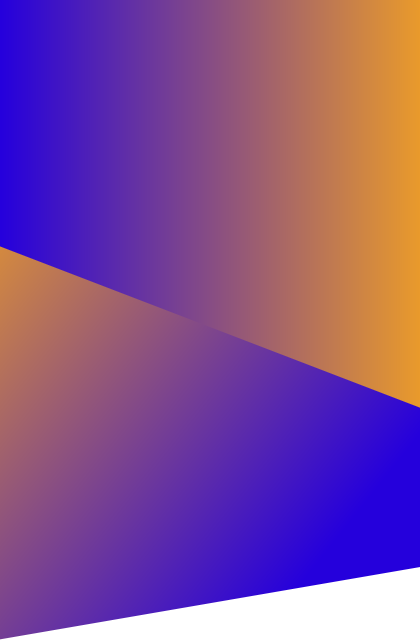
Give the GLSL for this background, as a Shadertoy shader.

```glsl
// Two slanted blue-to-orange gradient panels above a white wedge.

const vec3 BLUE   = vec3(0.147, 0.0, 0.863);
const vec3 ORANGE = vec3(0.914, 0.604, 0.170);
const vec3 WHITE  = vec3(1.0);

// Edge heights at the left and right sides, in canvas heights
const vec2 DIVIDER_ENDS = vec2(0.615, 0.363);
const vec2 WEDGE_ENDS   = vec2(0.001, 0.114);

// Horizontal ramp of the upper panel: start and end in canvas widths
const vec2 UPPER_RAMP = vec2(0.005, 1.0);

// Diagonal ramp of the lower panel: orange amount at the divider's
// left end, and its change across the canvas width and height
const float LOWER_START = 0.89;
const vec2  LOWER_SLOPE = vec2(-0.658, 0.797);

// Smooth coverage of the area above a straight edge
float aboveEdge(vec2 uv, vec2 ends) {
    float rise = (ends.y - ends.x) * iResolution.y / iResolution.x;
    float heightAbove = (uv.y - mix(ends.x, ends.y, uv.x)) * iResolution.y;
    float pixelDistance = heightAbove * inversesqrt(1.0 + rise * rise);
    return clamp(pixelDistance + 0.5, 0.0, 1.0);
}

vec3 blueToOrange(float amount) {
    return mix(BLUE, ORANGE, clamp(amount, 0.0, 1.0));
}

void mainImage(out vec4 fragColor, in vec2 fragCoord) {
    vec2 uv = fragCoord / iResolution.xy;

    // Panel gradients
    float upperAmount = (uv.x - UPPER_RAMP.x) / (UPPER_RAMP.y - UPPER_RAMP.x);
    vec2 fromDivider = uv - vec2(0.0, DIVIDER_ENDS.x);
    float lowerAmount = LOWER_START + dot(fromDivider, LOWER_SLOPE);

    // Layers from bottom to top
    vec3 color = mix(WHITE, blueToOrange(lowerAmount), aboveEdge(uv, WEDGE_ENDS));
    color = mix(color, blueToOrange(upperAmount), aboveEdge(uv, DIVIDER_ENDS));

    fragColor = vec4(color, 1.0);
}
```
